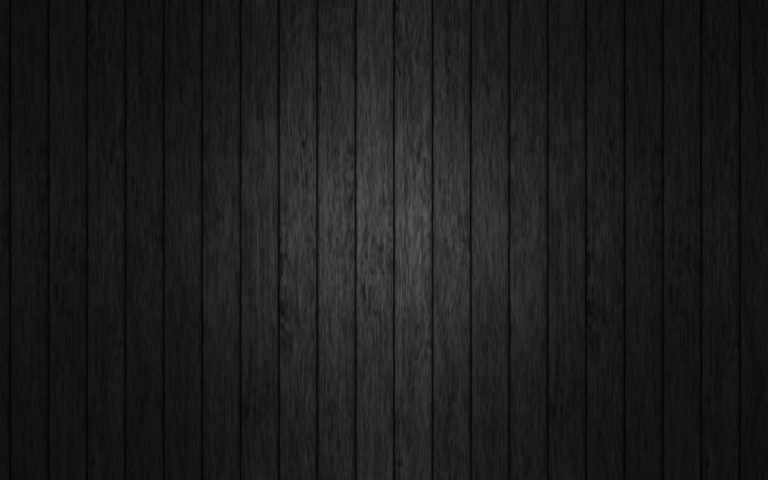
This texture is drawn by a Shadertoy shader. Its source:

```glsl
const float PI = 3.14159265;
const float PLANKS = 20.0;

float hash(vec2 p) {
    return fract(sin(dot(p, vec2(127.1, 311.7))) * 43758.5453);
}

// Value noise that wraps vertically after a whole number of rows
float noise(vec2 p, float rows) {
    vec2 i = floor(p), f = fract(p);
    f = f * f * (3.0 - 2.0 * f);
    float y0 = mod(i.y, rows), y1 = mod(i.y + 1.0, rows);
    return mix(mix(hash(vec2(i.x, y0)), hash(vec2(i.x + 1.0, y0)), f.x),
               mix(hash(vec2(i.x, y1)), hash(vec2(i.x + 1.0, y1)), f.x), f.y);
}

// Brightness of the wood; u runs across one plank, v along it
float woodGrain(float u, float v, float id) {
    float shift = id * 37.0;
    float warp = noise(vec2(u * 2.0 + shift, v * 9.0), 9.0) - 0.5;

    // Long streaks, thin fibres and short flecks
    float streak = noise(vec2(u * 9.0 + warp * 1.5 + shift, v * 4.0), 4.0) - 0.5;
    float fibre = noise(vec2(u * 24.0 + warp * 3.0 + shift, v * 26.0), 26.0) - 0.5;
    float fleck = noise(vec2(u * 26.0 + shift, v * 90.0), 90.0) - 0.5;
    float tone = 1.0 + 0.2 * streak + 0.36 * fibre + 0.32 * fleck;

    // Narrow arched rings on a few planks
    float figured = step(abs(mod(id, 5.0) - 2.0), 0.5);
    float field = noise(vec2(u * 2.2 + shift, v * 5.0), 5.0);
    tone += (0.02 + 0.05 * figured) * sin(field * 40.0 + u * 16.0);

    // Small dark worn spots gathered in patches
    float patches = smoothstep(0.5, 0.85, noise(vec2(u * 1.5 + shift, v * 6.0), 6.0));
    float spots = smoothstep(0.5, 0.8, noise(vec2(u * 11.0 + shift, v * 60.0), 60.0));
    return tone - (0.2 + 0.15 * figured) * patches * spots;
}

void mainImage(out vec4 fragColor, in vec2 fragCoord) {
    vec2 uv = fragCoord / iResolution.xy;
    float across = uv.x * PLANKS - 0.26;
    float u = fract(across);
    float id = mod(mod(floor(across), PLANKS), 8.0);
    float pixel = PLANKS / iResolution.x;

    float tone = woodGrain(u, uv.y, id) * mix(0.93, 1.07, hash(vec2(id, 4.0)));

    // Thin grooves of uneven depth, with a soft shoulder and a lit bevel
    float edge = min(u, 1.0 - u);
    float seam = mod(floor(across + 0.5), PLANKS);
    float wear = noise(vec2(seam * 5.0, uv.y * 30.0), 30.0);
    float depth = mix(0.2, 0.45, 0.5 * wear + 0.5 * hash(vec2(mod(seam, 8.0), 9.0)));
    tone *= mix(0.84, 1.0, smoothstep(0.02, 0.12, edge));
    tone += 0.08 * (1.0 - smoothstep(0.0, 0.02 + pixel, abs(u - 0.08)));
    tone *= mix(depth, 1.0, smoothstep(0.015 - 0.5 * pixel, 0.015 + pixel, edge));

    // Tall pool of light, periodic in both directions
    vec2 away = sin(PI * (uv - vec2(0.51, 0.53)));
    float light = 0.058 + 0.195 * exp(-dot(away * away, vec2(2.0, 0.85)));

    fragColor = vec4(vec3(light * tone), 1.0);
}
```
